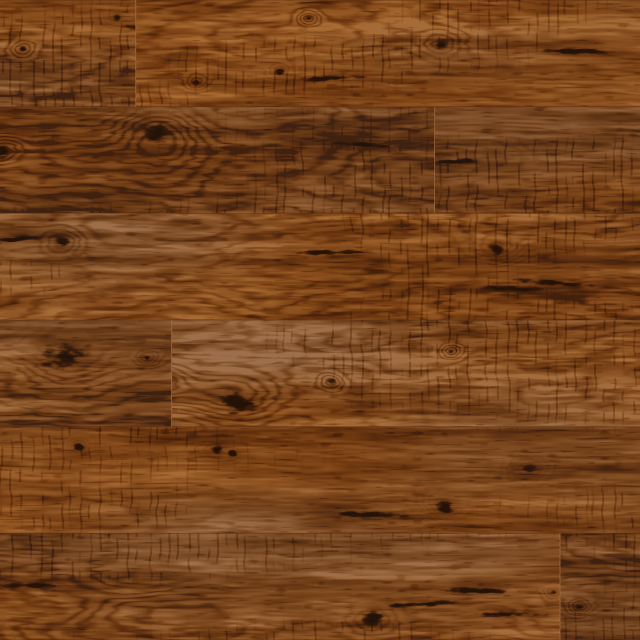
Reproduce this texture procedurally as a WebGL 1 fragment shader.

```glsl
precision highp float;
uniform vec2 u_resolution;

const float ROWS = 6.0;
const float SEAM_HALF_WIDTH = 0.0008;
const float RING_DENSITY = 8.0;
const float RING_DEPTH = 0.36;
const float FIBRE_CONTRAST = 1.1;
const float SAW_LINES = 66.0;
const float SAW_DEPTH = 0.3;
const int BLEMISHES = 6;

const vec3 CHAR_BROWN = vec3(0.25, 0.13, 0.06);
const vec3 DARK_BROWN = vec3(0.35, 0.18, 0.07);
const vec3 RUST_BROWN = vec3(0.42, 0.23, 0.08);
const vec3 MID_BROWN = vec3(0.49, 0.29, 0.13);
const vec3 LIGHT_BROWN = vec3(0.55, 0.35, 0.18);
const vec3 TAN = vec3(0.63, 0.43, 0.26);
const vec3 WARM_TINT = vec3(1.04, 0.97, 0.76);
const vec3 COOL_TINT = vec3(0.98, 1.01, 1.13);

float hash(vec2 p) {
  return fract(sin(dot(p, vec2(127.1, 311.7))) * 43758.5453);
}

float noise(vec2 p) {
  vec2 i = floor(p), f = fract(p);
  f = f * f * (3.0 - 2.0 * f);
  return mix(mix(hash(i), hash(i + vec2(1.0, 0.0)), f.x),
             mix(hash(i + vec2(0.0, 1.0)), hash(i + vec2(1.0, 1.0)), f.x), f.y);
}

float fbm(vec2 p) {
  return 0.57 * noise(p) + 0.28 * noise(p * 2.1 + 5.3) + 0.15 * noise(p * 4.3 + 9.7);
}

// Joint position, left tone and right tone, rows counted from the top
vec3 plankRow(float row) {
  if (row < 0.5) return vec3(0.212, 0.62, 0.77);
  if (row < 1.5) return vec3(0.679, 0.54, 0.57);
  if (row < 2.5) return vec3(2.0, 0.67, 0.67);
  if (row < 3.5) return vec3(0.268, 0.61, 0.78);
  if (row < 4.5) return vec3(2.0, 0.58, 0.58);
  return vec3(0.875, 0.67, 0.56);
}

// x: dark core, y: soft halo, z: bulge that bends the rings
vec3 blemishes(vec2 p, float row, float plank) {
  vec3 marks = vec3(0.0);
  float ragged = fbm(p * vec2(55.0, 130.0)) - 0.5;
  for (int i = 0; i < BLEMISHES; i++) {
    vec2 key = vec2(float(i) * 3.7 + 1.0, plank * 5.3 + 2.0);
    float streak = step(0.62, hash(key + 0.4));
    float size = mix(mix(0.004, 0.02, pow(hash(key + 0.7), 2.5)), 0.004, streak);
    float aspect = mix(1.5, 13.0, streak);
    vec2 center = vec2(hash(key), 1.0 - (row + mix(0.15, 0.85, hash(key + 0.2))) / ROWS);
    vec2 d = (p - center) / size;
    d.y += 0.15 * d.x * (hash(key + 0.9) - 0.5);
    float r = length(d / vec2(aspect, 1.0));
    float rough = r + 1.5 * ragged;
    marks.x = max(marks.x, 1.0 - smoothstep(0.3, 1.2, rough));
    marks.y = max(marks.y, exp(-0.3 * r * r) * smoothstep(0.75, -0.35, ragged));
    marks.z += (1.0 - streak) * exp(-0.12 * r * r);
  }
  return marks;
}

// Broken vertical saw scratches gathered in patches
float sawMarks(vec2 p, vec2 seed) {
  float x = p.x * SAW_LINES + 0.3 * noise(p * vec2(4.0, 50.0));
  float cell = floor(x);
  float offset = abs(fract(x) - mix(0.25, 0.75, hash(vec2(cell, seed.y))));
  float line = 1.0 - smoothstep(0.04, 0.16, offset);
  float broken = smoothstep(0.35, 0.65, noise(vec2(cell * 7.3, p.y * 55.0) + seed));
  float patchMask = smoothstep(0.48, 0.7, noise(p * vec2(3.0, 13.0) + seed * 1.7));
  return line * broken * patchMask;
}

vec3 woodRamp(float tone) {
  float s = clamp(tone, 0.0, 1.0) * 5.0;
  vec3 c = mix(CHAR_BROWN, DARK_BROWN, clamp(s, 0.0, 1.0));
  c = mix(c, RUST_BROWN, clamp(s - 1.0, 0.0, 1.0));
  c = mix(c, MID_BROWN, clamp(s - 2.0, 0.0, 1.0));
  c = mix(c, LIGHT_BROWN, clamp(s - 3.0, 0.0, 1.0));
  return mix(c, TAN, clamp(s - 4.0, 0.0, 1.0));
}

float seam(float dist, float pixel) {
  return clamp((SEAM_HALF_WIDTH - dist) / pixel + 0.5, 0.0, 1.0);
}

void main() {
  vec2 p = gl_FragCoord.xy / u_resolution;
  float row = floor((1.0 - p.y) * ROWS);
  vec3 layout = plankRow(row);
  float side = step(layout.x, p.x);
  float plank = row * 2.0 + side;
  vec2 seed = vec2(plank * 17.3 + 3.1, plank * 7.9 + 1.7);
  vec3 marks = blemishes(p, row, plank);

  // Growth rings as contours of a stretched field
  float field = noise(p * vec2(3.2, 10.0) + seed) + 0.3 * noise(p * vec2(9.0, 26.0) + seed);
  field += 0.07 * noise(p * vec2(40.0, 190.0)) + 0.45 * marks.z + p.y * 2.5;
  float ring = pow(0.5 + 0.5 * sin(6.2832 * RING_DENSITY * field), 2.0);
  float figure = smoothstep(0.3, 0.65, noise(p * vec2(2.0, 9.0) + seed * 2.3));

  // Long fibres and short open pores
  vec2 q = p + vec2(0.0, 0.012 * fbm(p * vec2(5.0, 12.0) + seed));
  float fibre = 0.42 * (noise(q * vec2(3.0, 75.0) + seed) - 0.5);
  fibre += 0.38 * (noise(q * vec2(9.0, 170.0) + seed) - 0.5);
  fibre += 0.34 * (noise(q * vec2(30.0, 310.0) + seed) - 0.5);
  float pore = smoothstep(0.68, 0.95, noise(q * vec2(48.0, 280.0) + seed * 3.1));
  float cloud = fbm(p * vec2(3.5, 14.0) + seed * 1.3) - 0.5;

  float tone = mix(layout.y, layout.z, side) + FIBRE_CONTRAST * fibre + 0.45 * cloud;
  tone -= RING_DEPTH * ring * mix(0.15, 1.0, figure) + 0.25 * pore;
  tone -= SAW_DEPTH * sawMarks(p, seed) + 0.35 * marks.y + 0.5 * marks.x;

  float warmth = smoothstep(0.25, 0.75, 0.6 * noise(p * vec2(2.5, 9.0) + seed * 0.7)
                                      + 0.4 * hash(seed));
  vec3 color = woodRamp(tone) * mix(COOL_TINT, WARM_TINT, warmth);
  color *= 1.0 - 0.45 * marks.x;

  // Fine dark row seams and pale butt joints
  float rowDist = abs(fract(p.y * ROWS + 0.5) - 0.5) / ROWS;
  color = mix(color, DARK_BROWN, 0.6 * seam(rowDist, 1.0 / u_resolution.y));
  color = mix(color, TAN, 0.7 * seam(abs(p.x - layout.x), 1.0 / u_resolution.x));
  gl_FragColor = vec4(color, 1.0);
}
```
